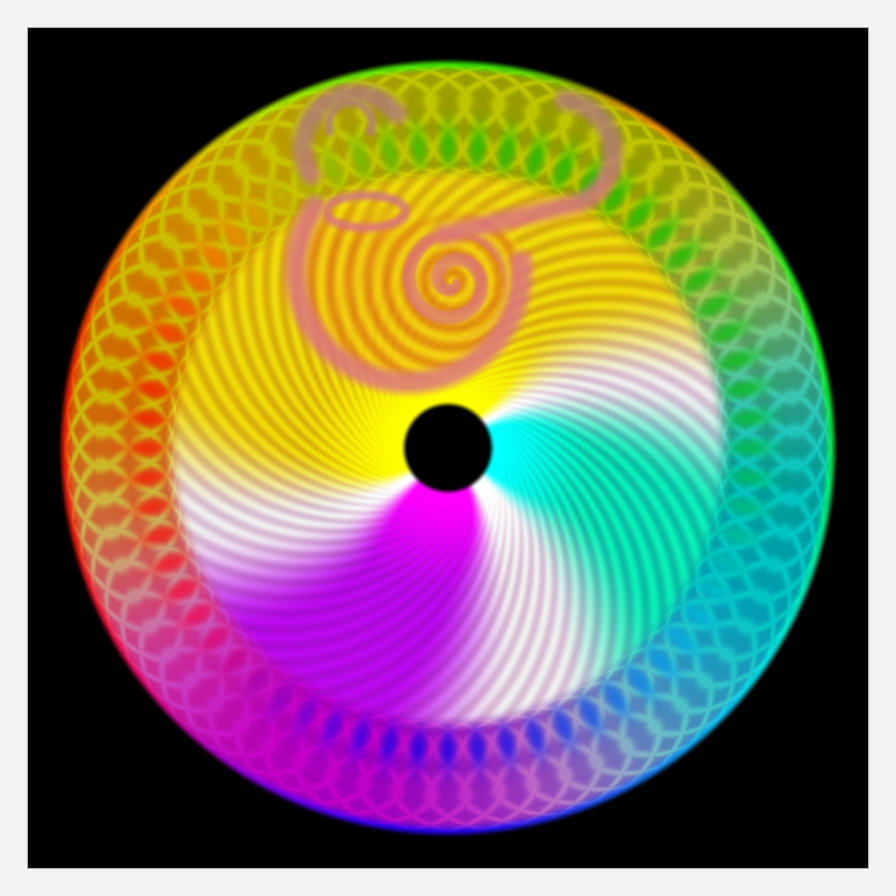
Reproduce this background procedurally as a Shadertoy shader.

```glsl
// A glowing disc of three overlapping colour fans around a dark hub, on black in a pale frame.
// Each channel is an angular window; swirled circle families give the stripes and the
// braided outer band, and arcs plus a spiral form the rosy ribbon near the top.

const float PI = 3.14159265;
const float TAU = 6.2831853;
const float DISC_RADIUS = 0.431;
const float BAND_INNER = 0.308;
const float HUB_RADIUS = 0.049;
const float STRANDS = 64.0;
const vec3 FRAME_COLOUR = vec3(0.95);
const vec3 RIBBON_COLOUR = vec3(0.86, 0.44, 0.53);
const vec3 FAN_CENTRES = vec3(2.84, 1.20, 5.10);

// One soft angular window per colour channel.
vec3 channelFans(float angle, vec3 centre, vec3 halfWidth, float soft) {
    vec3 d = abs(mod(angle - centre + PI, TAU) - PI);
    return 1.0 - smoothstep(halfWidth - soft, halfWidth + soft, d);
}

float inside(float dist, float soft) {
    return 1.0 - smoothstep(-soft, soft, dist);
}

float wave(float phase) {
    return 0.5 + 0.5 * cos(phase);
}

// Half the angle cut by a circle of given radius, centred at a given offset.
float circleSpread(float r, float offset, float radius) {
    float c = (r * r + offset * offset - radius * radius) / (2.0 * max(r, 0.01) * offset);
    return acos(clamp(c, -1.0, 1.0));
}

float arcDistance(vec2 p, vec2 centre, float radius, float middle, float halfSpan) {
    vec2 q = p - centre;
    float a = abs(mod(atan(q.y, q.x) - middle + PI, TAU) - PI);
    float nearest = min(a, halfSpan);
    return length(length(q) * vec2(cos(a), sin(a)) - radius * vec2(cos(nearest), sin(nearest)));
}

float segmentDistance(vec2 p, vec2 a, vec2 b) {
    vec2 ab = b - a;
    return length(p - a - ab * clamp(dot(p - a, ab) / dot(ab, ab), 0.0, 1.0));
}

float ellipseDistance(vec2 p, vec2 radii) {
    float k = length(p / radii);
    return abs(k * (k - 1.0) / max(length(p / (radii * radii)), 0.01));
}

// Striped colour fans between the hub and the band; overlaps turn pale.
vec3 fanColour(float r, float angle) {
    float outward = smoothstep(0.05, 0.17, r);
    vec3 halfWidth = vec3(2.70, 2.63, 1.79) - 0.13 * (1.0 - outward);
    vec3 fans = channelFans(angle + 1.7 * (r - 0.2), FAN_CENTRES, halfWidth, mix(0.12, 0.24, outward));
    vec3 dimmed = fans * mix(vec3(0.70, 0.82, 0.68), vec3(0.90), fans.gbr);
    float stripe = wave(STRANDS * (angle - circleSpread(r, 0.19, 0.24)));
    vec3 striped = dimmed * (1.0 - stripe * vec3(0.10, 0.22, 0.12)) + 0.04;
    return mix(fans, striped, outward);
}

// Overlapping small circles braided around the rim.
vec3 bandColour(float r, float angle) {
    vec3 wide = channelFans(angle, FAN_CENTRES, vec3(2.55, 2.55, 1.70), 0.5);
    vec3 pure = channelFans(angle, vec3(3.05, 0.75, 4.97), vec3(1.1, 1.75, 1.1), 0.55);
    float stretch = mix(1.0, 1.65, smoothstep(0.337, 0.40, r));
    float spread = stretch * circleSpread(r, 0.369, 0.063);
    float strandA = pow(wave(STRANDS * (angle - spread)), 3.0);
    float strandB = pow(wave(STRANDS * (angle + spread)), 3.0);
    float row = (r - 0.337) / 0.025;
    float cells = exp(-row * row) * wave(STRANDS * angle);
    vec3 ground = mix(pure * 0.7, wide * vec3(0.85, 0.58, 0.75), 0.7);
    vec3 colour = mix(ground, wide * vec3(0.80, 0.83, 0.80), 0.75 * max(strandA, strandB));
    colour = mix(colour, pure * vec3(0.80, 0.60, 0.75) + 0.15 * wide, 0.85 * cells);
    vec3 rim = pure + vec3(1.0, -0.5, 0.0) * exp(-pow((angle - 1.0) / 0.3, 2.0));
    return mix(colour, clamp(rim, 0.0, 1.0), 0.8 * smoothstep(0.418, 0.430, r));
}

// Inner bowl with rings around the spiral, then the ribbon itself.
vec3 addRibbon(vec3 colour, vec2 p) {
    vec2 bowl = vec2(-0.044, 0.199);
    vec2 q = p - vec2(0.005, 0.186);
    float radius = length(q);
    float coil = wave(TAU * (radius / 0.032 + atan(q.y, q.x) / TAU));
    vec3 gold = mix(vec3(0.88, 0.52, 0.06), vec3(0.95, 0.80, 0.06), wave(TAU * radius / 0.021));
    float bowlMask = inside(length(p - bowl) - 0.122, 0.012) * inside(p.y - 0.255, 0.03);
    colour = mix(colour, gold, 0.85 * bowlMask);

    float spiral = smoothstep(0.25, 0.85, coil) * inside(radius - 0.061, 0.008);
    float wideLine = arcDistance(p, bowl, 0.126, 4.45, 1.90);
    float line = segmentDistance(p, vec2(-0.005, 0.238), vec2(0.13, 0.27));
    line = min(line, arcDistance(p, vec2(0.125, 0.329), 0.059, 0.0, 1.48));
    line = min(line, arcDistance(p, vec2(-0.103, 0.336), 0.059, 2.18, 1.50));
    float thin = ellipseDistance(p - vec2(-0.092, 0.264), vec2(0.044, 0.018));
    thin = min(thin, arcDistance(p, vec2(-0.109, 0.362), 0.024, 1.57, 1.90));
    float body = max(inside(wideLine - 0.012, 0.008), inside(line - 0.011, 0.008));
    body = max(body, max(inside(thin - 0.005, 0.005), 0.85 * spiral));
    vec3 tint = mix(RIBBON_COLOUR, vec3(0.62, 0.50, 0.46), 0.7 * smoothstep(0.24, 0.36, p.y));
    return mix(colour, tint, 0.8 * body);
}

void mainImage(out vec4 fragColor, in vec2 fragCoord) {
    vec2 p = (fragCoord - 0.5 * iResolution.xy) / min(iResolution.x, iResolution.y);
    float r = length(p);
    float angle = atan(p.y, p.x);

    // Disc layers
    float bandMask = smoothstep(BAND_INNER - 0.012, BAND_INNER + 0.012, r);
    vec3 colour = mix(fanColour(r, angle), bandColour(r, angle), bandMask);
    colour = addRibbon(colour, p);
    colour *= inside(r - DISC_RADIUS, 0.005) * inside(HUB_RADIUS - r, 0.004);

    // Pale square frame
    float border = max(abs(p.x), abs(p.y)) - 0.469;
    colour = mix(FRAME_COLOUR, colour, inside(border, 0.001));
    fragColor = vec4(clamp(colour, 0.0, 1.0), 1.0);
}
```
